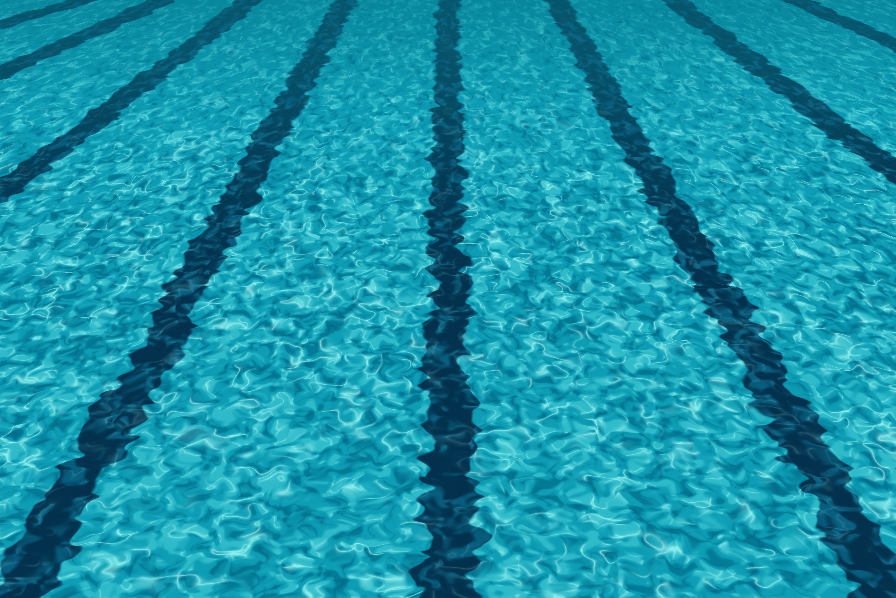
Give the GLSL for this texture, as a WebGL 2 fragment shader.

```glsl
#version 300 es
// Sunlit swimming pool: dark lane lines fanning out in perspective under rippling water.
precision highp float;
uniform vec2 u_resolution;
out vec4 fragColor;

float hash(vec2 cell) {
  vec3 h = fract(cell.xyx * vec3(0.1031, 0.1030, 0.0973));
  h += dot(h, h.yzx + 33.33);
  return fract((h.x + h.y) * h.z);
}

float noise(vec2 p) {
  vec2 i = floor(p), f = fract(p);
  f = f * f * (3.0 - 2.0 * f);
  return mix(mix(hash(i), hash(i + vec2(1, 0)), f.x),
             mix(hash(i + vec2(0, 1)), hash(i + vec2(1, 1)), f.x), f.y);
}

// Thin bright crests where the noise crosses its middle value
float crest(vec2 p, float sharpness) {
  return pow(1.0 - abs(2.0 * noise(p) - 1.0), sharpness);
}

// Coverage of the lane lines; near is 0 at the far edge and 1 at the close edge
float laneLines(float x, float near, float blur) {
  float cover = 0.0;
  for (int i = -4; i <= 4; i++) {
    float k = float(i), side = abs(k);
    float center = 0.176 * k + 0.0059 * k * k + near * k * (0.55 + 0.1 * (side - 1.0));
    float halfWidth = 0.018 + 0.028 * near + 0.002 * side;
    cover = max(cover, 1.0 - smoothstep(-blur, blur, abs(x - center) - halfWidth));
  }
  return cover;
}

void main() {
  vec2 p = (gl_FragCoord.xy - 0.5 * u_resolution) / u_resolution.y;
  float near = 0.5 - p.y;
  float scale = 0.176 + 0.55 * near;

  // Water coordinates: ripples grow toward the viewer
  vec2 water = 36.0 * vec2(p.x / scale, 2.9 * log(scale));
  vec2 warp = vec2(noise(water * 0.6 + 17.0), noise(water * 0.6 + 51.0)) - 0.5;
  vec2 w = water + 1.6 * warp;
  vec2 turned = mat2(0.8, 0.6, -0.6, 0.8) * w;
  float detail = smoothstep(-0.15, 0.45, near);

  // Ripples with a finer octave and a faint swell
  float fine = noise(turned * 1.5 + 8.0);
  float ripple = 0.6 * noise(w * 0.8) + 0.4 * mix(0.5, fine, detail);
  float swell = noise(water * vec2(0.06, 0.05) + 4.0);
  float light = 0.50 + (ripple - 0.5) * mix(0.5, 1.15, detail) + 0.05 * (swell - 0.5);

  // Tile floor colour, dimmer and greener far away
  vec3 deep = vec3(0.01, 0.48, 0.59), aqua = vec3(0.05, 0.62, 0.71), pale = vec3(0.18, 0.73, 0.79);
  vec3 color = mix(deep, aqua, smoothstep(0.16, 0.42, light));
  color = mix(color, pale, smoothstep(0.50, 0.74, light));
  color *= mix(vec3(0.5, 0.84, 0.85), vec3(1.0), smoothstep(-0.06, 0.22, near));

  // Small troughs shade the water
  float trough = crest(turned * 0.9 + 140.0, 6.0) * smoothstep(0.62, 0.3, light);
  color = mix(color, vec3(0.01, 0.40, 0.52), 0.7 * trough * detail);

  // Refraction breaks the line edges into horizontal teeth
  float sway = 0.030 * (noise(water * vec2(0.09, 0.22)) - 0.5)
             + 0.055 * (noise(water * vec2(0.16, 0.65) + 23.0) - 0.5)
             + 0.040 * (noise(w * vec2(0.4, 0.9) + 61.0) - 0.5);
  float lane = laneLines(p.x + sway * scale, near, 0.002 + 0.7 / u_resolution.y);
  vec3 navy = mix(vec3(0.02, 0.29, 0.38), vec3(0.01, 0.18, 0.29), smoothstep(0.0, 0.5, near));
  vec3 laneColor = mix(navy, vec3(0.02, 0.35, 0.48), smoothstep(0.42, 0.80, ripple));
  color = mix(color, laneColor, lane * mix(0.82, 0.96, smoothstep(0.0, 0.3, near)));

  // Short sun glints along the crests, in drifting patches
  float patches = smoothstep(0.45, 0.75, noise(water * 0.45 + 70.0));
  float glint = crest(w * vec2(0.55, 0.7) + 31.0, 8.0) * patches
              + 0.8 * crest(turned * 0.9 + 90.0, 8.0) * smoothstep(0.5, 0.75, light);
  glint *= detail * mix(0.85, 0.22, lane);
  color = mix(color, vec3(0.58, 0.94, 0.93), clamp(glint, 0.0, 0.9));

  fragColor = vec4(color, 1.0);
}
```
